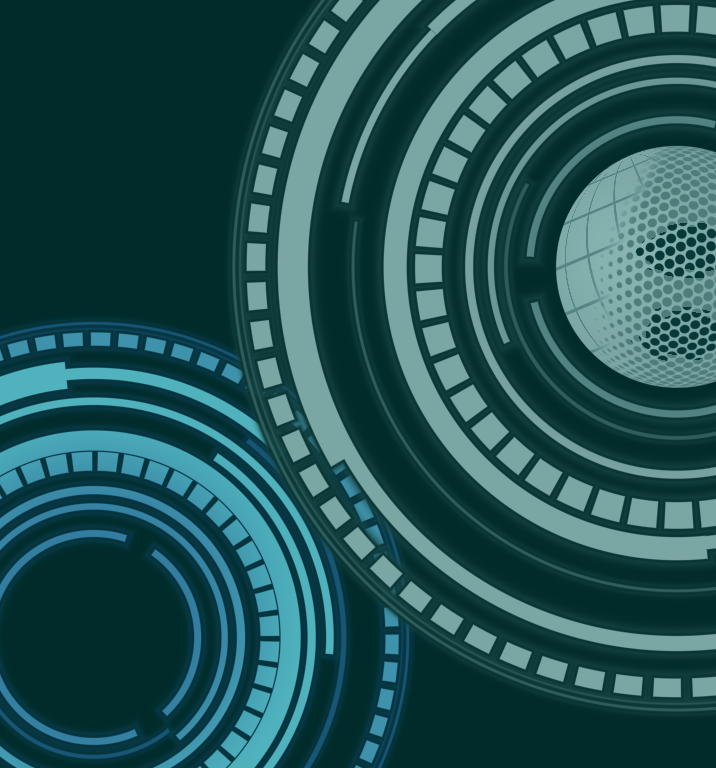
Give the GLSL for this background, as a WebGL 2 fragment shader.

```glsl
#version 300 es
precision highp float;
// Two interlocking dials of arcs and segmented rings over dark teal, with a
// dotted globe in the larger one. Each dial is a union of polar distance
// functions, inked once with a glow, a dark rim and a fill.
uniform vec2 u_resolution;
out vec4 fragColor;

const float PI = 3.14159265;
const vec3 NIGHT = vec3(0.0, 0.17, 0.165);
const vec3 SAGE = vec3(0.48, 0.65, 0.645);
const vec3 SAGE_DIM = vec3(0.28, 0.47, 0.47);
const vec3 SAGE_GLOW = vec3(0.10, 0.28, 0.275);
const vec3 CYAN = vec3(0.31, 0.70, 0.74);
const vec3 BLUE = vec3(0.20, 0.49, 0.63);
const vec3 BLUE_GLOW = vec3(0.05, 0.26, 0.36);

float hash(vec2 p) {
  vec3 q = fract(vec3(p.xyx) * 0.1031);
  q += dot(q, q.yzx + 33.33);
  return fract((q.x + q.y) * q.z);
}

float cover(float d, float aa) { return 1.0 - smoothstep(-aa, aa, d); }

float ring(vec2 p, float r, float halfWidth) {
  return abs(length(p) - r) - halfWidth;
}

// Ring section between two angles in degrees, counterclockwise.
float arc(vec2 p, float r, float halfWidth, float from, float to) {
  float a = atan(p.y, p.x) - radians(0.5 * (from + to));
  a = abs(mod(a + PI, 2.0 * PI) - PI);
  return max(ring(p, r, halfWidth), (a - radians(0.5 * (to - from))) * r);
}

// Ring cut into equal blocks.
float blocks(vec2 p, float r, float halfWidth, float count, float phase, float fill) {
  float a = fract(atan(p.y, p.x) / (2.0 * PI) * count - phase + 0.5) - 0.5;
  float side = (abs(a) - 0.5 * fill) * 2.0 * PI * r / count;
  return max(ring(p, r, halfWidth), side);
}

// Parts shared by both dials, in units of the dial radius.
float dialCore(vec2 q, float outerPhase, float innerPhase, float lineWidth) {
  float d = blocks(q, 0.950, 0.021, 68.0, outerPhase, 0.70);
  d = min(d, blocks(q, 0.561, 0.030, 44.0, innerPhase, 0.78));
  return min(d, ring(q, 0.469, lineWidth));
}

float largeArcs(vec2 q) {
  float d = arc(q, 0.868, 0.033, 60.0, 210.0);
  d = min(d, ring(q, 0.850, 0.017));
  d = min(d, arc(q, 0.763, 0.008, 136.0, 169.0));
  d = min(d, arc(q, 0.768, 0.014, 60.0, 136.0));
  d = min(d, arc(q, 0.636, 0.026, 0.0, 276.0));
  d = min(d, ring(q, 0.626, 0.015));
  d = min(d, arc(q, 0.420, 0.007, 60.0, 204.0));
  d = min(d, arc(q, 0.332, 0.008, 75.0, 176.0));
  return min(d, arc(q, 0.332, 0.008, 194.0, 300.0));
}

float smallArcs(vec2 q) {
  float d = arc(q, 0.839, 0.043, 96.0, 200.0);
  d = min(d, arc(q, 0.841, 0.018, 44.0, 100.0));
  d = min(d, arc(q, 0.752, 0.012, -4.0, 200.0));
  d = min(d, arc(q, 0.694, 0.013, -120.0, 56.0));
  d = min(d, ring(q, 0.627, 0.032));
  d = min(d, arc(q, 0.417, 0.010, -50.0, 200.0));
  d = min(d, arc(q, 0.331, 0.011, -47.0, 55.0));
  return min(d, arc(q, 0.331, 0.011, 72.0, 294.0));
}

// Glow outside, dark rim on the edge, then the fill.
vec3 ink(vec3 base, float d, vec3 fill, vec3 glow, float reach, float aa) {
  float t = max(d, 0.0) / reach;
  vec3 c = mix(base, glow, 0.9 * exp(-t * t));
  float rim = (d - 0.002) / 0.002;
  c = mix(c, NIGHT, 0.6 * exp(-rim * rim));
  return mix(c, fill, cover(d, aa));
}

// Sphere with staggered dots, dark clusters and a lattice near the rim.
vec3 globe(vec2 q, float aa) {
  float z = sqrt(max(1.0 - dot(q, q), 0.01));
  vec2 s = mat2(0.92, -0.39, 0.39, 0.92) * q;
  float lat = asin(clamp(s.y, -1.0, 1.0)), lon = atan(s.x, z), pitch = 0.095;
  float row = floor(lat / pitch);
  float across = lon * cos((row + 0.5) * pitch) / pitch + 0.5 * mod(row, 2.0);
  vec2 cell = vec2(floor(across), row);
  vec2 f = fract(vec2(across, lat / pitch)) - 0.5;
  vec3 c = mix(SAGE, vec3(0.56, 0.74, 0.72), 0.6 * smoothstep(0.9, 0.1, length(q + vec2(0.4, -0.1))));
  vec2 g = abs(fract(vec2(lon, lat) / 0.38) - 0.5);
  float border = smoothstep(-0.5, -0.75, q.x - 0.5 * max(q.y, 0.0));
  c = mix(c, SAGE_DIM, 0.75 * border * smoothstep(0.45, 0.48, max(g.x, g.y)));
  float size = 0.43 * smoothstep(-1.0, -0.1, q.x);
  float patches = min(length((q - vec2(0.13, 0.14)) * vec2(0.65, 1.4)),
                      length((q - vec2(0.05, -0.56)) * vec2(0.75, 1.4)));
  float dark = step(patches + 0.12 * hash(cell + 50.0), 0.34);
  vec3 dotColor = mix(vec3(0.31, 0.49, 0.48), vec3(0.03, 0.22, 0.22), dark);
  return mix(c, dotColor, cover(length(f) - size, aa / (pitch * z)) * (1.0 - border));
}

void main() {
  vec2 p = gl_FragCoord.xy / u_resolution.y;
  float aa = 0.8 / u_resolution.y;
  vec3 color = NIGHT;

  // Small blue dial
  float smallR = 0.409;
  vec2 q = (p - vec2(0.122, 0.170)) / smallR;
  float faint = min(ring(q, 1.0, 0.004), arc(q, 0.796, 0.008, -45.0, 52.0));
  faint = min(min(faint, ring(q, 0.981, 0.002)), arc(q, 0.380, 0.006, 200.0, 309.0));
  color = ink(color, faint * smallR, vec3(0.09, 0.34, 0.46), BLUE_GLOW, 0.005, aa);
  float solid = min(dialCore(q, 0.75, 0.45, 0.013), smallArcs(q));
  vec3 fill = mix(BLUE, CYAN, smoothstep(0.30, 0.70, length(q) - 0.1 * q.y));
  fill = mix(fill, BLUE, 0.6 * smoothstep(0.89, 0.92, length(q)));
  color = ink(color, solid * smallR, fill, BLUE_GLOW, 0.007, aa);

  // Large sage dial
  float largeR = 0.577;
  vec2 center = vec2(0.8815, 0.6525);
  q = (p - center) / largeR;
  faint = min(ring(q, 1.0, 0.003), ring(q, 0.986, 0.002));
  faint = min(faint, arc(q, 0.731, 0.003, 172.0, 330.0));
  faint = min(faint, arc(q, 0.386, 0.004, 151.0, 300.0));
  color = ink(color, faint * largeR, vec3(0.19, 0.37, 0.365), SAGE_GLOW, 0.006, aa);
  solid = min(dialCore(q, 0.75, 0.05, 0.009), largeArcs(q));
  fill = mix(SAGE_DIM, SAGE, smoothstep(0.25, 0.52, length(q)));
  color = ink(color, solid * largeR, fill, SAGE_GLOW, 0.010, aa);

  // Globe
  float globeR = 0.1575;
  q = (p - center) / globeR;
  float edge = (length(q) - 1.0) * globeR;
  color = mix(color, globe(q, aa / globeR), cover(edge, aa));

  fragColor = vec4(color, 1.0);
}
```
